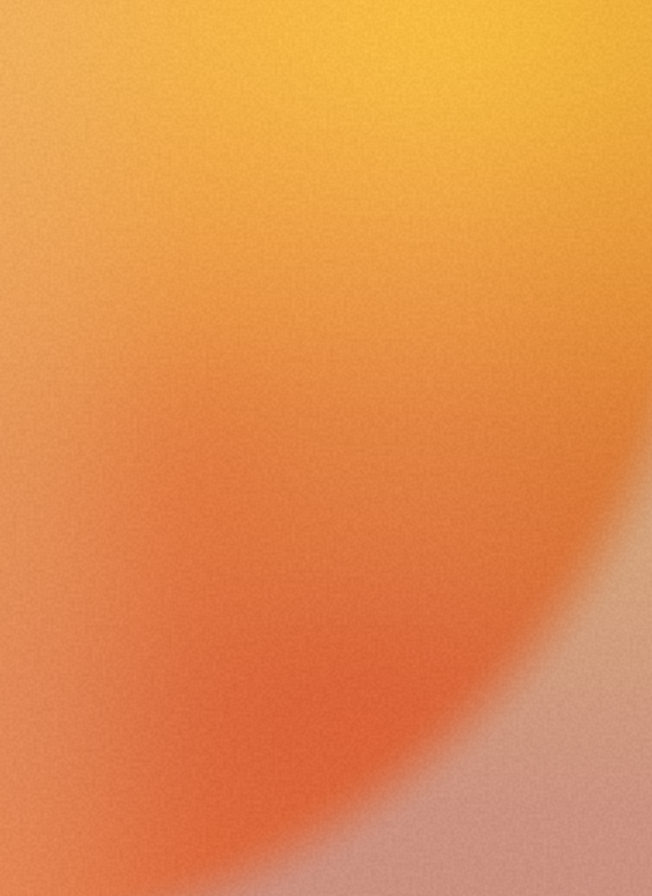
Write a Shadertoy shader that draws this background.

```glsl
// A huge soft-edged amber disc over dusty rose, covered in fine paper grain.
// The disc is a vertical colour ramp tinted by a pale left side, a golden
// glow and an ember near its rim; gradient noise supplies the grain.

vec2 randomGradient(vec2 cell) {
    vec3 h = fract(cell.xyx * vec3(0.1031, 0.1030, 0.0973));
    h += dot(h, h.yzx + 33.33);
    float angle = 6.2832 * fract((h.x + h.y) * h.z);
    return vec2(cos(angle), sin(angle));
}

float gradientNoise(vec2 p) {
    vec2 i = floor(p), f = fract(p);
    vec2 u = f * f * f * (f * (f * 6.0 - 15.0) + 10.0);
    vec2 e = vec2(1.0, 0.0);
    float low = mix(dot(randomGradient(i), f),
                    dot(randomGradient(i + e.xy), f - e.xy), u.x);
    float high = mix(dot(randomGradient(i + e.yx), f - e.yx),
                     dot(randomGradient(i + e.xx), f - e.xx), u.x);
    return mix(low, high, u.y);
}

// Round falloff: 1 at the centre, fading smoothly with distance
float glow(vec2 p, vec2 centre, vec2 size) {
    vec2 d = (p - centre) / size;
    return exp(-dot(d, d));
}

vec3 discColor(vec2 p) {
    // Red-orange at the bottom through orange to yellow at the top
    vec3 color = mix(vec3(0.87, 0.41, 0.23), vec3(0.86, 0.43, 0.255), smoothstep(0.0, 0.22, p.y));
    color = mix(color, vec3(0.88, 0.495, 0.255), smoothstep(0.18, 0.50, p.y));
    color = mix(color, vec3(0.93, 0.62, 0.275), smoothstep(0.42, 0.78, p.y));
    color = mix(color, vec3(0.955, 0.70, 0.285), smoothstep(0.68, 1.0, p.y));

    // Golden glow, ember by the rim, and a deeper right side
    color = mix(color, vec3(0.97, 0.75, 0.25), 0.65 * glow(p, vec2(0.50, 0.98), vec2(0.22, 0.16)));
    color = mix(color, vec3(0.86, 0.36, 0.19), 0.55 * glow(p, vec2(0.40, 0.20), vec2(0.20, 0.14)));
    color = mix(color, vec3(0.89, 0.43, 0.24), 0.35 * glow(p, vec2(0.19, 0.42), vec2(0.12, 0.16)));
    color -= vec3(0.025, 0.025, 0.045) * smoothstep(0.45, 0.75, p.x);

    // Pale haze along the left
    return mix(color, vec3(0.92, 0.67, 0.45), 0.43 * smoothstep(0.27, -0.02, p.x));
}

void mainImage(out vec4 fragColor, in vec2 fragCoord) {
    vec2 p = fragCoord / iResolution.y;

    // Dusty rose rising to warm sand
    vec3 color = mix(vec3(0.80, 0.565, 0.50), vec3(0.83, 0.635, 0.48), smoothstep(0.0, 0.45, p.y));

    // Disc with a blurred rim
    float rim = length(p - vec2(-0.114, 0.849)) - 0.913;
    color = mix(color, discColor(p), 1.0 - smoothstep(-0.045, 0.042, rim));

    // Fine grain over faint mottling
    float grain = gradientNoise(p * 260.0 + 7.3) + 0.4 * gradientNoise(p * 110.0 + 31.7);
    color += 0.035 * grain;

    fragColor = vec4(clamp(color, 0.0, 1.0), 1.0);
}
```
